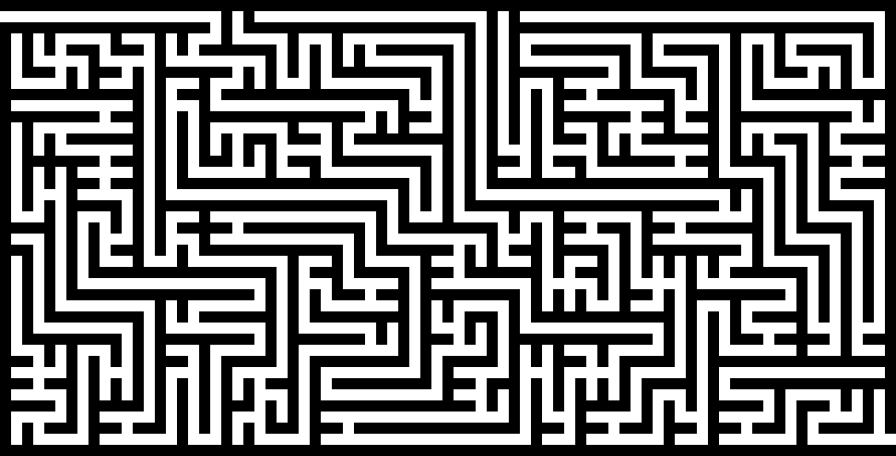
Reproduce this pattern procedurally as a Shadertoy shader.

```glsl
// Black and white rectangular maze with an entrance at upper left and an exit at lower right.

// Grid of 81 x 41 blocks: even-even blocks are pillars, odd-odd blocks are open cells,
// the rest are gaps that are either walled or free. Pillars span 0..40 by 0..20.
const vec2 BLOCKS = vec2(81.0, 41.0);

float hash(vec2 p) {
    return fract(sin(dot(p, vec2(127.1, 311.7))) * 43758.5453);
}

// A tree node grows upward or along its row; the top row mostly runs sideways.
bool climbs(vec2 node) {
    return hash(node) < (node.y > 18.0 ? 0.15 : 0.5);
}

// Every pillar of odd parity carries a straight bar: flat (true) or upright (false).
bool barIsFlat(vec2 pillar) {
    if (mod(pillar.y, 2.0) > 0.5) {
        float heading = hash(vec2(pillar.y, 7.3)) < 0.5 ? -1.0 : 1.0;
        vec2 node = pillar - vec2(heading, 0.0);
        return node.x > 0.0 && node.x < 40.0 && !climbs(node);
    }
    vec2 below = pillar - vec2(0.0, 1.0);
    return below.y < 0.0 || !climbs(below);
}

bool barTouches(vec2 node, vec2 dir) {
    return barIsFlat(node + dir) == (abs(dir.x) > 0.5);
}

// Wall between a node and its neighbour; loose ends are rehung at random,
// which creates the dead ends and junctions.
bool gapIsWalled(vec2 node, vec2 dir) {
    int pick = int(4.0 * hash(node + 0.5));
    int links = 0;
    vec2 side = vec2(1.0, 0.0), hook = side;
    for (int k = 0; k < 4; k++) {
        if (barTouches(node, side)) links++;
        if (k == pick) hook = side;
        side = vec2(-side.y, side.x);
    }
    return links == 1 ? dot(hook, dir) > 0.5 : barTouches(node, dir);
}

// 1 for open floor, 0 for wall.
float floorAt(vec2 block) {
    vec2 last = BLOCKS - 1.0;
    // Outer frame with its two openings
    if (block.x < 0.5 || block.x > last.x - 0.5) {
        float doorRow = block.x < 0.5 ? last.y - 1.0 : 1.0;
        return abs(block.y - doorRow) < 0.5 ? 1.0 : 0.0;
    }
    if (block.y < 0.5 || block.y > last.y - 0.5) return 0.0;

    // Pillars and cells
    vec2 odd = mod(block, 2.0);
    if (odd.x + odd.y < 0.5) return 0.0;
    if (odd.x + odd.y > 1.5) return 1.0;

    // Gaps: one end is a bar pillar, the other a node
    vec2 node = floor(block * 0.5), dir = odd;
    if (mod(node.x + node.y, 2.0) > 0.5) {
        node += dir;
        dir = -dir;
    }
    return gapIsWalled(node, dir) ? 0.0 : 1.0;
}

void mainImage(out vec4 fragColor, in vec2 fragCoord) {
    vec2 pos = fragCoord / iResolution.xy * BLOCKS;
    vec2 pixel = BLOCKS / iResolution.xy;

    // Smooth edges: blend the four blocks around the nearest corner by coverage
    vec2 corner = floor(pos + 0.5);
    vec2 cover = clamp((pos - corner) / pixel + 0.5, 0.0, 1.0);
    float lower = mix(floorAt(corner - 1.0), floorAt(corner - vec2(0.0, 1.0)), cover.x);
    float upper = mix(floorAt(corner - vec2(1.0, 0.0)), floorAt(corner), cover.x);

    fragColor = vec4(vec3(mix(lower, upper, cover.y)), 1.0);
}
```
